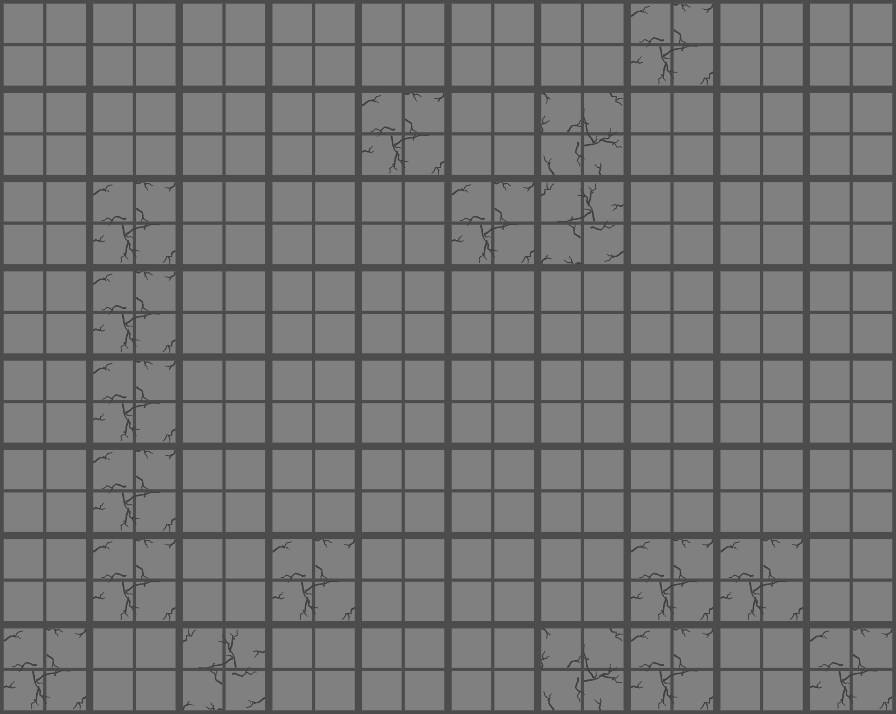
This pattern is drawn by a Shadertoy shader. Its source:

```glsl
// Grey paving: 10 x 8 slabs with wide joints, each cut into four by thin joints.
// A sine hash picks the worn slabs, which share one crack motif in quarter turns;
// each crack is a tapering jagged stroke with a short side twig.

float hash(vec2 p) {
    return fract(sin(dot(p, vec2(127.1, 311.7))) * 43758.5453);
}

// Distance to the edge of a jagged stroke from a to b that thins towards b
float strokeDistance(vec2 p, vec2 a, vec2 b, float seed) {
    vec2 along = b - a;
    float t = clamp(dot(p - a, along) / dot(along, along), 0.0, 1.0);
    float knot = floor(t * 5.0);
    float jag = mix(hash(vec2(knot, seed)), hash(vec2(knot + 1.0, seed)), fract(t * 5.0)) - 0.5;
    vec2 bend = vec2(-along.y, along.x) * jag * 0.3 * sin(3.14159 * t);
    return length(p - a - along * t - bend) - mix(0.011, 0.005, t);
}

// Crack motif in a slab centred on the origin, one unit wide
float crackDistance(vec2 p) {
    // Start and end of each main stroke
    vec4 strokes[11] = vec4[11](
        vec4(-0.46, 0.32, -0.25, 0.43), vec4(0.01, 0.46, 0.20, 0.42),
        vec4(0.46, 0.45, 0.39, 0.36), vec4(0.03, 0.16, 0.15, 0.02),
        vec4(-0.10, 0.05, -0.36, 0.03), vec4(-0.46, -0.20, -0.33, -0.20),
        vec4(-0.13, -0.03, -0.07, -0.22), vec4(-0.07, -0.22, -0.15, -0.44),
        vec4(-0.07, -0.20, 0.02, -0.38), vec4(-0.09, -0.12, 0.28, -0.02),
        vec4(0.46, -0.31, 0.32, -0.44));
    float d = 1.0;
    for (int i = 0; i < 11; i++) {
        vec2 a = strokes[i].xy, b = strokes[i].zw;
        float seed = float(i) + 1.0;
        d = min(d, strokeDistance(p, a, b, seed));

        // Twig leaving the stroke to one side
        vec2 dir = normalize(b - a);
        float side = hash(vec2(seed, 7.0)) < 0.5 ? -1.0 : 1.0;
        vec2 fork = mix(a, b, 0.55);
        vec2 tip = fork + 0.08 * (0.6 * dir + 0.8 * side * vec2(-dir.y, dir.x));
        d = min(d, strokeDistance(p, fork, tip, seed + 20.0) + 0.002);
    }
    return d;
}

void mainImage(out vec4 fragColor, in vec2 fragCoord) {
    vec2 grid = vec2(10.0, 8.0);
    vec2 pos = fragCoord / iResolution.xy * grid;
    vec2 cell = floor(pos);
    vec2 p = fract(pos) - 0.5;
    float soft = 0.5 * grid.y / iResolution.y;

    // Wide joints around the slab, thin joints through its middle
    vec2 q = abs(p);
    float wideJoint = 0.459 - max(q.x, q.y);
    float thinJoint = min(q.x, q.y) - 0.018;
    float joint = min(wideJoint, thinJoint);
    float shade = mix(0.3, 0.5, smoothstep(-soft, soft, joint));

    // Worn slabs, mostly upright, some turned
    if (hash(cell + 3.0) < 0.225) {
        float turn = 1.5708 * max(0.0, floor(hash(cell + 41.0) * 8.0) - 4.0);
        float c = cos(turn), s = sin(turn);
        float crack = max(crackDistance(mat2(c, -s, s, c) * p), -wideJoint);
        shade = mix(0.25, shade, smoothstep(-soft, soft, crack));
    }
    fragColor = vec4(vec3(shade), 1.0);
}
```
